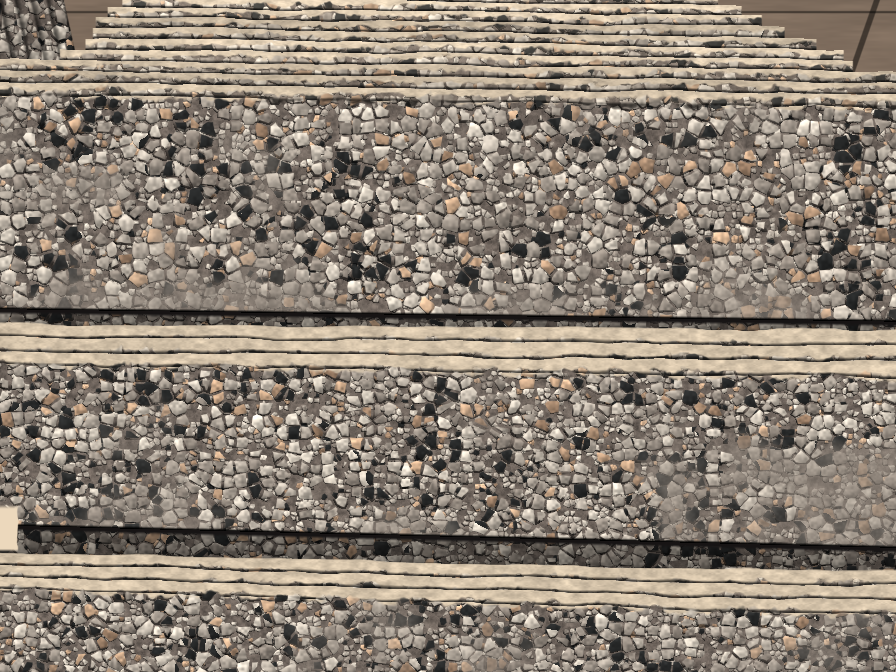
Write a Shadertoy shader that draws this texture.

```glsl
#define STONES 50.0
#define DARK_SHARE 0.20
#define STACK_SLABS 9.0
#define LEDGE_SLABS 3.0
#define MORTAR vec3(0.43, 0.39, 0.36)
#define MID_STONE vec3(0.57, 0.53, 0.49)
#define PALE_STONE vec3(0.89, 0.85, 0.79)
#define BLACK_STONE vec3(0.16, 0.165, 0.165)
#define DUST vec3(0.84, 0.77, 0.67)
#define GAP vec3(0.09, 0.08, 0.08)
#define WALL vec3(0.50, 0.43, 0.37)

// Sloping edges of the three rows: height at left, slope; measured from above
const vec2 LEDGE[3] = vec2[](vec2(0.0), vec2(0.482, 0.006), vec2(0.822, 0.022));
const vec2 TOP[3] = vec2[](vec2(0.143, 0.014), vec2(0.543, 0.016), vec2(0.877, 0.030));
const vec2 BASE[3] = vec2[](vec2(0.460, 0.014), vec2(0.782, 0.025), vec2(1.2, 0.0));

float edgeAt(vec2 e, float x) { return e.x + e.y * x; }

vec2 hash2(vec2 p) {
    vec3 q = fract(p.xyx * vec3(0.1031, 0.1030, 0.0973));
    q += dot(q, q.yzx + 33.33);
    return fract((q.xx + q.yz) * q.zy);
}

float noise(vec2 p) {
    vec2 i = floor(p), f = fract(p);
    f = f * f * (3.0 - 2.0 * f);
    vec2 e = vec2(1.0, 0.0);
    return mix(mix(hash2(i).x, hash2(i + e).x, f.x),
               mix(hash2(i + e.yx).x, hash2(i + e.xx).x, f.x), f.y);
}

float fbm(vec2 p) {
    return 0.5 * noise(p) + 0.3 * noise(p * 2.1 + 7.0) + 0.2 * noise(p * 4.3 + 19.0);
}

vec2 seedOf(vec2 cell) { return cell + 0.5 + 0.8 * (hash2(cell) - 0.5); }

// Angular stones set into a base colour; cells are one unit wide
vec3 addStones(vec3 base, vec2 p, float amount, float dark, float blur) {
    vec2 home = floor(p), id = home, near = vec2(9.0);
    for (int j = -1; j <= 1; j++)
    for (int i = -1; i <= 1; i++) {
        vec2 c = home + vec2(i, j), d = seedOf(c) - p;
        if (dot(d, d) < dot(near, near)) { near = d; id = c; }
    }
    float border = 9.0;
    for (int j = -2; j <= 2; j++)
    for (int i = -2; i <= 2; i++) {
        vec2 d = seedOf(home + vec2(i, j)) - p, gap = d - near;
        if (dot(gap, gap) > 1e-4)
            border = min(border, dot(0.5 * (d + near), normalize(gap)));
    }
    vec2 kind = hash2(id + 71.0), tone = hash2(id + 137.0);
    float present = step(kind.x, amount);
    float inset = mix(0.03, 0.20, kind.y) + 0.08 * (noise(p * 3.0) - 0.5);
    vec3 stone = mix(MID_STONE, PALE_STONE, tone.x);
    stone *= mix(vec3(1.0), vec3(1.02, 0.89, 0.78), step(0.88, tone.y));
    stone = mix(stone, BLACK_STONE, step(hash2(id + 211.0).x, dark));
    // Sun from the upper left, chipped facets, shadow cast below
    stone *= 0.96 + 0.42 * dot(-near, vec2(-0.4, 0.8)) + 0.35 * (noise(p * 4.0) - 0.5);
    base *= 1.0 - 0.55 * present * smoothstep(0.0, 0.5, near.y + 0.3 * near.x);
    return mix(base, stone, present * smoothstep(-blur, blur, border - inset));
}

vec3 aggregate(vec2 p, float dark, float blur) {
    vec3 c = MORTAR * (0.65 + 0.7 * fbm(p * 2.5));
    c = addStones(c, p * 2.1 + 40.0, 0.60, dark * 0.6, blur * 2.1);
    return addStones(c, p, 0.74, dark, blur);
}

// Dusty slab edge with a crumbling lower lip and a dark joint
vec3 slabEdge(vec3 stones, vec2 p, float t, float crumble) {
    vec3 dust = DUST * (0.82 + 0.36 * fbm(p * vec2(70.0, 130.0)));
    float lip = smoothstep(0.0, 0.25, t - crumble + 0.9 * (fbm(p * 45.0) - 0.5));
    vec3 c = mix(dust, stones, lip * 0.85);
    return c * (1.0 - 0.65 * smoothstep(0.72, 0.95, t) * smoothstep(1.0, 0.97, t));
}

// Wall and leaning slabs behind the stack
vec3 backdrop(vec2 p, float v, vec3 stones, float px) {
    vec3 c = WALL * (0.9 + 0.2 * fbm(p * vec2(12.0, 90.0)));
    c *= 1.0 - 0.5 * smoothstep(0.003, 0.0, abs(v - 0.018));
    c *= 1.0 - 0.5 * smoothstep(0.006, 0.003, abs(p.x - 1.305 + 0.35 * v));
    float lean = p.x - 0.22 * v, t = fract(lean * 42.0);
    vec3 slabs = stones * mix(0.45, 0.95, smoothstep(0.0, 0.35, t) * smoothstep(1.0, 0.8, t));
    return mix(c, slabs, smoothstep(px, -px, lean - 0.095));
}

void mainImage(out vec4 fragColor, in vec2 fragCoord) {
    vec2 p = fragCoord / iResolution.y;
    float px = 1.0 / iResolution.y, x = p.x, v = 1.0 - p.y;
    int row = 0;
    for (int i = 0; i < 2; i++) if (v > edgeAt(BASE[i], x)) row = i + 1;
    float ledge = edgeAt(LEDGE[row], x), top = edgeAt(TOP[row], x);
    float base = edgeAt(BASE[row], x), wobble = fbm(p * vec2(9.0, 30.0)) - 0.5;

    // Black stones gather in patches
    float dark = DARK_SHARE * smoothstep(0.25, 0.7, fbm(p * 11.0)) * 1.7;
    vec2 grid = p * STONES * (row == 0 ? vec2(1.0) : vec2(1.08, 1.15));
    vec3 stones = aggregate(grid, dark, STONES * px * 0.8);

    // Weathered faces, paler where mortar has smeared
    float smear = smoothstep(0.50, 0.8, fbm(p * 7.0 + 3.0) + 0.2 * smoothstep(0.07, 0.0, base - v));
    vec3 face = mix(stones, MID_STONE * (0.75 + 0.5 * fbm(p * 80.0)), 0.6 * smear);
    face *= smoothstep(0.0, 0.005, base - v);

    vec3 edge;
    if (row == 0) {
        // Receding stack, narrower towards the back
        float u = STACK_SLABS * pow(max(top - v, 0.0) / 0.15, 1.1) + 0.5 * wobble;
        float slab = max(floor(u), 0.0), back = max(slab - 3.0, 0.0) / 6.0;
        float jitter = 0.03 * (hash2(vec2(slab, 5.0)).x - 0.5);
        edge = slabEdge(stones, p, 1.0 - fract(u), 0.35) * (0.9 + 0.2 * hash2(vec2(slab, 9.0)).y);
        float left = 0.10 + 0.11 * back + jitter, right = 1.28 - 0.20 * back + jitter;
        float inside = smoothstep(-px, px, min(x - left, right - x));
        if (slab > 2.5) edge = mix(backdrop(p, v, stones, px), edge, inside);
    } else {
        float u = LEDGE_SLABS * (v - ledge) / (top - ledge) + 0.5 * wobble;
        edge = slabEdge(stones, p, fract(u), 0.72);
        // Shaded slab and black joint under the row above
        float drop = v - edgeAt(BASE[row - 1], x);
        vec3 shade = mix(GAP, stones * 0.62, smoothstep(0.003, 0.009, drop));
        edge = mix(shade, edge, smoothstep(-0.002, 0.002, v - ledge + 0.008 * wobble));
    }
    float rough = 0.022 * (fbm(p * 38.0) - 0.5);
    vec3 color = mix(edge, face, smoothstep(-0.003, 0.003, v - top + rough));

    // Bright ground beside the short middle row
    float ground = smoothstep(px, -px, x - 0.026 + 0.012 * wobble);
    ground *= smoothstep(0.750, 0.758, v) * smoothstep(0.822, 0.816, v);
    fragColor = vec4(mix(color, DUST * 1.1, ground), 1.0);
}
```
